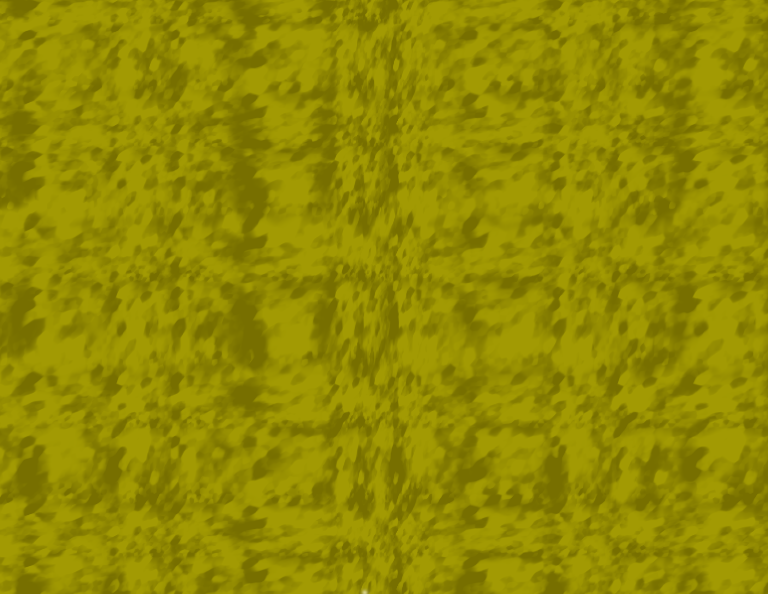
Write a Shadertoy shader that draws this pattern.

```glsl
// Mottled olive cloth: an uneven grid of about ten columns by nine rows.
// Every grid cell reuses a patch of smooth cellular noise, chosen by its row
// and column; layered sines vary the spacing and dark bands mark the seams.

const vec3 OLIVE_DARK = vec3(0.465, 0.435, 0.0);
const vec3 OLIVE_LIGHT = vec3(0.635, 0.605, 0.01);
const vec2 CELL_SIZE = vec2(0.0957, 0.113);   // share of the canvas
const vec2 BLOTCHES = vec2(8.0, 7.0);         // fine blotches per cell
const float PATCH_KINDS = 3.0;

float hash1(float n) {
    return fract(fract(n * 0.1031 + 0.37) * (n + 33.3) * 1.713);
}

vec3 hash3(vec2 p) {
    vec3 q = fract(p.xyx * vec3(0.1031, 0.1030, 0.0973));
    q += dot(q, q.yxz + 33.33);
    return fract((q.xxy + q.yzz) * q.zyx);
}

// Lattice id that repeats in each cell, in one of a few kinds.
float patchId(float id, float period, float seed) {
    float kind = floor(PATCH_KINDS * hash1(floor(id / period) + seed));
    return mod(id, period) + period * kind;
}

// Smooth cellular noise: jittered points blended by slanted, soft kernels.
float blotches(vec2 p, vec2 period, float slant, float seed) {
    vec2 base = floor(p);
    float total = 0.0, weights = 0.0;
    for (int j = -1; j <= 1; j++) {
        for (int i = -1; i <= 1; i++) {
            vec2 id = base + vec2(i, j);
            vec2 key = vec2(patchId(id.x, period.x, seed + 20.0),
                            patchId(id.y, period.y, seed + 50.0));
            vec3 h = hash3(key + seed);
            vec2 d = p - id - 0.15 - 0.7 * h.xy;
            d.x -= slant * d.y;
            float w = exp(-7.0 * dot(d, d));
            total += w * h.z;
            weights += w;
        }
    }
    return total / max(weights, 1e-5);
}

// Grid coordinates whose whole numbers fall on the unevenly spaced seams.
vec2 gridCoords(vec2 uv) {
    vec2 g = uv / CELL_SIZE - vec2(0.27, 1.4);
    g.x -= 0.12 + 0.12 * cos(21.9 * uv.x - 2.87);
    g.y -= 0.14 + 0.14 * cos(7.5 * (uv.y - 0.65))
         + 0.08 * sin(28.0 * uv.y + 0.6);
    return g;
}

// Soft dark band around each whole number.
float seam(float x, float width) {
    float d = (fract(x + 0.5) - 0.5) / width;
    return exp(-d * d);
}

void mainImage(out vec4 fragColor, in vec2 fragCoord) {
    vec2 uv = fragCoord / iResolution.xy;
    vec2 grid = gridCoords(uv);

    // Fine blotches, packed more tightly in a strip near the centre
    vec2 finePos = grid * BLOTCHES;
    finePos.x += BLOTCHES.x * smoothstep(0.42, 0.58, uv.x);
    float fine = blotches(finePos, BLOTCHES, 0.5, 3.0);
    float grain = blotches(finePos * 2.0, BLOTCHES * 2.0, 0.3, 11.0);

    // Broad patches make some cells and seams darker
    float broad = blotches(grid * 3.0, vec2(3.0), 0.2, 7.0);

    // Seams with ragged edges
    vec2 ragged = grid + 0.16 * (vec2(fine, grain) - 0.5);
    float band = max(seam(ragged.x, 0.16), 0.85 * seam(ragged.y, 0.15));
    band *= 0.55 + 0.8 * (1.0 - broad);

    float tone = 0.76 + 0.75 * (fine - 0.5) + 0.22 * (grain - 0.5)
               + 0.5 * (broad - 0.5) - 0.4 * band;
    vec3 colour = mix(OLIVE_DARK, OLIVE_LIGHT, smoothstep(0.15, 0.95, tone));

    // Small pale fleck on the lower edge
    vec2 fleck = (uv - vec2(0.475, 0.002)) / vec2(0.004, 0.005);
    colour = mix(colour, vec3(0.9, 0.88, 0.65), 0.8 * exp(-dot(fleck, fleck)));

    fragColor = vec4(colour, 1.0);
}
```
